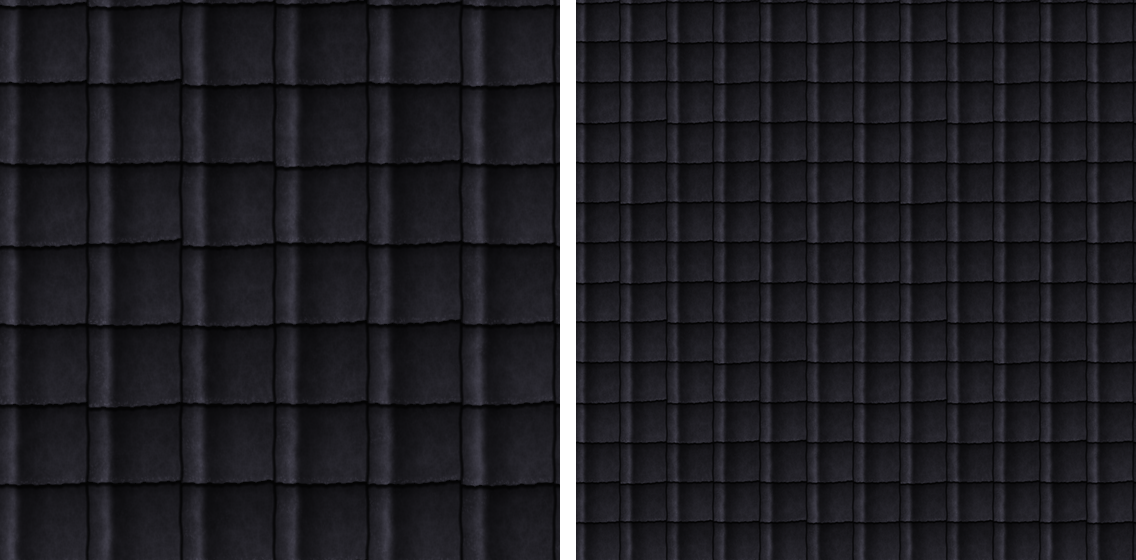
Left, the tile; right, the same tile 2 across and 2 down.
This texture is drawn by a Shadertoy shader. Its source:

```glsl
// Dark glazed roof tiles, 6 across and 7 down, each with a raised roll on its left
// and a shallow pan on its right. Shading is built from smooth profiles per tile,
// with uneven lower lips and wrapping cellular noise for mottling and scuffs.

const float TAU = 6.2831853;
const vec2 TILES = vec2(6.0, 7.0);

vec2 hash2(vec2 p) {
    vec3 q = fract(p.xyx * vec3(0.1031, 0.1030, 0.0973));
    q += dot(q, q.yzx + 33.33);
    return fract((q.xx + q.yz) * q.zy);
}

// Distance to the nearest scattered point; wraps over the unit square
float cells(vec2 uv, vec2 count) {
    vec2 p = uv * count, base = floor(p);
    float nearest = 2.0;
    for (int j = -1; j <= 1; j++)
        for (int i = -1; i <= 1; i++) {
            vec2 cell = base + vec2(i, j);
            vec2 point = cell + hash2(mod(cell, count) + 7.0);
            nearest = min(nearest, length(point - p));
        }
    return nearest;
}

// Layered sines with whole frequencies, so they wrap too
float waves(vec2 uv) {
    vec2 a = uv * TAU;
    return (sin(3.0 * a.x + 5.0 * a.y + 2.0 * sin(4.0 * a.x - 3.0 * a.y))
          + sin(11.0 * a.x - 7.0 * a.y + 2.0 * sin(9.0 * a.y + 5.0 * a.x))
          + sin(19.0 * a.y + 13.0 * a.x + 1.5 * sin(23.0 * a.x))) / 3.0;
}

void mainImage(out vec4 fragColor, in vec2 fragCoord) {
    vec2 uv = fragCoord / iResolution.xy;
    vec2 grid = uv * TILES + vec2(0.06, 0.055);

    // Columns: slightly wandering seams
    grid.x += 0.006 * sin(TAU * (7.0 * uv.y + 2.0 * uv.x)) + 0.004 * sin(TAU * 17.0 * uv.y);
    float column = floor(grid.x), x = fract(grid.x);

    // Rows: each lip has its own tilt, sag and small chips
    float lip = floor(grid.y + 0.5);
    vec2 lean = hash2(mod(vec2(column, lip), TILES) + 31.0) - 0.5;
    float bend = 0.05 * lean.y + (0.07 * lean.x - 0.03) * (x - 0.5)
               + 0.022 * sin(TAU * 0.5 * x) - 0.012
               + 0.006 * sin(TAU * 29.0 * uv.x + 9.0 * lean.x)
               + 0.004 * sin(TAU * 67.0 * uv.x + 20.0 * lean.y);
    grid.y += bend * (1.0 - smoothstep(0.05, 0.45, abs(grid.y - lip)));
    float y = fract(grid.y), below = 1.0 - y;
    vec2 vary = hash2(mod(vec2(column, floor(grid.y)), TILES) + 3.0) - 0.5;

    // Surface grain
    vec2 warped = uv + 0.004 * vec2(waves(uv.yx), waves(uv));
    float mottle = cells(warped, vec2(46.0, 34.0)) + cells(warped, vec2(110.0, 84.0))
                 + 0.8 * cells(uv, vec2(230.0, 190.0)) - 1.35;
    float scuff = 1.0 - smoothstep(0.1, 0.45, cells(warped, vec2(150.0, 130.0)));
    float worn = smoothstep(-0.1, 0.7, waves(uv + 0.37));

    // Cross profile: pan, dark trough beside the roll, lit roll with a crest
    float crestX = (x - 0.195 - 0.02 * vary.x) / 0.055;
    float crest = exp(-crestX * crestX);
    float onRoll = 1.0 - smoothstep(0.2, 0.31, x - 0.02 * vary.x);
    float pan = 0.068 + 0.05 * smoothstep(0.28, 0.68, x);
    pan *= mix(0.8, 1.22, smoothstep(0.95, 0.1, y));
    float roll = 0.105 + 0.04 * smoothstep(0.0, 0.12, x) + 0.06 * crest;
    roll *= mix(0.86, 1.08, smoothstep(0.95, 0.25, y));
    float tone = mix(pan, roll, onRoll);

    // Mottling, tile variation and scuffs
    tone *= 1.0 + 0.16 * mottle + 0.12 * vary.y + 0.06 * waves(uv);
    tone += scuff * worn * mix(0.008, 0.022, onRoll);

    // Worn lip, brightest on its chipped spots
    float rim = smoothstep(0.0, 0.025, y) * (1.0 - smoothstep(0.03, 0.11, y));
    tone += rim * (0.012 + 0.035 * scuff);

    // Shadow cast by the tile above, and the gap under its lip
    tone *= mix(0.72, 1.0, smoothstep(0.02, 0.22, below));
    tone *= mix(0.22, 1.0, smoothstep(0.012, 0.065, below));
    tone *= mix(0.4, 1.0, smoothstep(0.0, 0.018, y));

    // Side seams
    tone *= mix(0.3, 1.0, smoothstep(0.003, 0.03, x));
    tone *= mix(0.3, 1.0, smoothstep(0.0, 0.03, 1.0 - x));

    fragColor = vec4(max(tone, 0.015) * vec3(1.0, 0.975, 1.16), 1.0);
}
```
